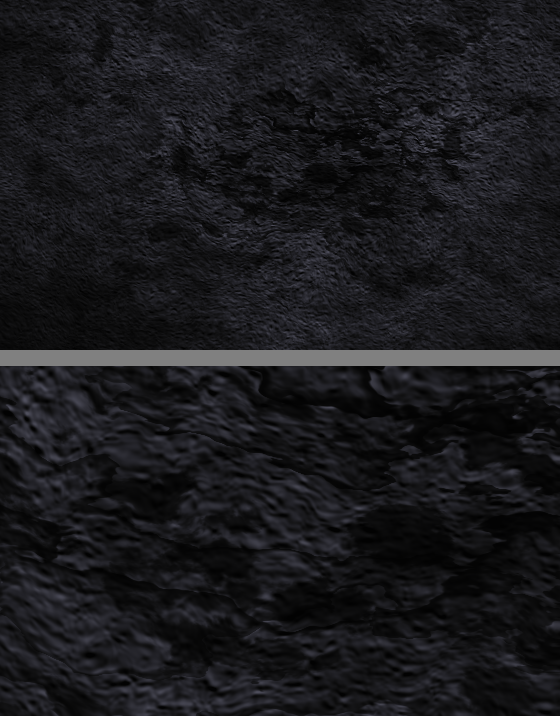
Top, the full canvas; bottom, a detail of the centre.
This texture is drawn by a WebGL 1 fragment shader. Its source:

```glsl
precision highp float;
// Dark weathered stone: broad blue-grey patches broken by ragged ledges and pits.
// Warped fractal noise shapes the slab; fine noise, lit from above, gives its
// gritty relief, and a soft falloff darkens the edges and lower left corner.
uniform vec2 u_resolution;

float hash(vec2 p) {
  return fract(sin(dot(p, vec2(127.1, 311.7))) * 43758.5453);
}

float noise(vec2 p) {
  vec2 i = floor(p);
  vec2 f = fract(p);
  f = f * f * (3.0 - 2.0 * f);
  return mix(mix(hash(i), hash(i + vec2(1.0, 0.0)), f.x),
             mix(hash(i + vec2(0.0, 1.0)), hash(i + vec2(1.0, 1.0)), f.x), f.y);
}

float fbm(vec2 p) {
  float sum = 0.0;
  float amp = 0.5;
  for (int i = 0; i < 6; i++) {
    sum += amp * noise(p);
    p = mat2(0.96, -0.28, 0.28, 0.96) * p * 2.05 + 7.3;
    amp *= 0.52;
  }
  return sum;
}

// Grit height: short horizontal grains over slightly coarser lumps
float grit(vec2 p) {
  return 0.62 * noise(p * vec2(105.0, 165.0))
       + 0.40 * noise(p * vec2(48.0, 85.0) + 31.0)
       + 0.25 * noise(p * vec2(210.0, 260.0) + 57.0);
}

// One-sided shadow that starts sharply at a contour and fades away from it
float ledge(float h, float level, float width) {
  float d = h - level;
  return smoothstep(0.0, 0.012, d) * (1.0 - smoothstep(0.3 * width, width, d));
}

void main() {
  vec2 uv = gl_FragCoord.xy / u_resolution;
  vec2 p = gl_FragCoord.xy / u_resolution.y;

  // Warp bends the grain and the ledges into loose sweeps
  vec2 warp = vec2(fbm(p * 3.0 + 4.0), fbm(p * 3.0 + 19.0)) - 0.5;
  vec2 q = p + 0.12 * warp;
  q.y += 0.12 * p.x;

  // Broad patches and middle-sized mottling
  float patches = fbm(q * vec2(2.2, 3.8) + 2.0) - 0.5;
  float mottle = fbm(q * vec2(9.0, 17.0) + 40.0) - 0.5;
  float tone = 0.118 + 0.14 * patches + 0.15 * mottle;

  // Rough zone across the middle and upper part of the slab
  vec2 c = (uv - vec2(0.55, 0.62)) / vec2(0.48, 0.42);
  float rough = exp(-dot(c, c)) * smoothstep(0.34, 0.56, fbm(p * 3.5 + 63.0));

  // Fine relief lit from above, with stronger contrast in the rough zone
  float relief = grit(q) - grit(q - vec2(0.0015, 0.0035));
  float grain = 1.5 * relief + 0.7 * (grit(q + 5.0) - 0.635);
  tone *= 1.0 + (1.15 + 0.45 * rough) * grain;

  // Ragged ledges, their lit lips, and scattered pits
  float h = fbm(q * vec2(3.6, 8.5) + 11.0);
  float h2 = fbm(q * vec2(6.5, 14.0) + 83.0);
  float shadow = max(ledge(h, 0.50, 0.075), 0.85 * ledge(h2, 0.53, 0.09));
  float lip = smoothstep(-0.03, 0.0, h - 0.50) * (1.0 - smoothstep(0.0, 0.01, h - 0.50));
  float pits = smoothstep(0.60, 0.68, fbm(q * vec2(13.0, 20.0) + 23.0));
  tone *= 1.0 + 0.35 * lip * rough;
  tone *= 1.0 - 0.88 * shadow * rough;
  tone *= 1.0 - 0.75 * pits * (0.3 + 0.7 * rough);

  // Falloff toward the edges, deepest at the lower left
  vec2 e = (uv - vec2(0.54, 0.54)) * vec2(1.15, 1.0);
  float light = 1.12 - 0.95 * dot(e, e);
  light *= mix(0.4, 1.0, smoothstep(0.0, 0.55, length(uv * vec2(1.0, 0.9))));
  tone = max(tone * light, 0.0) + 0.008;

  // Near-neutral shadows turn cooler as they brighten
  vec3 tint = mix(vec3(1.0, 1.0, 1.05), vec3(0.98, 0.98, 1.15), smoothstep(0.03, 0.14, tone));
  gl_FragColor = vec4(min(tone, 0.32) * tint, 1.0);
}
```
